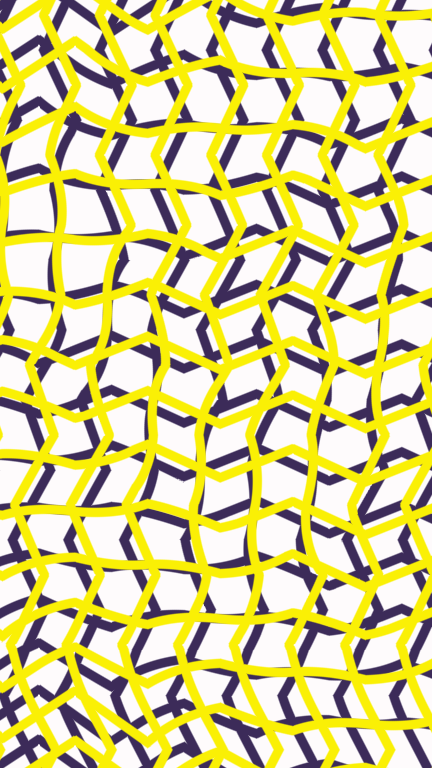
Write a Shadertoy shader that draws this pattern.

```glsl
// Two overlaid zigzag grids, yellow over violet, with slowly swelling and reversing bends.

const vec3 PAPER = vec3(0.995, 0.985, 0.99);
const vec3 YELLOW = vec3(0.98, 0.94, 0.02);
const vec3 VIOLET = vec3(0.235, 0.17, 0.35);

// Lengths are in canvas widths; depth is measured down from the top edge.
const float HALF_LINE = 0.0107;
const float SOFTNESS = 0.0022;
const vec2 PITCH = vec2(0.129, 0.139);       // column and row spacing
const vec2 FIRST_LINE = vec2(0.139, 0.023);
const float ROW_TIGHTEN = 0.0085;            // rows close up further down
const float COLUMN_DRIFT = 0.074;
const float ROW_TILT = 0.03;
const vec2 ZIGZAG_PERIOD = vec2(0.324, 0.336);
const vec2 ZIGZAG_PEAK = vec2(0.197, 0.174);
const vec2 ZIGZAG_SIZE = vec2(0.038, 0.036);
const float FOOT_START = 1.505;              // columns stretch below this depth
const float FOOT_STRETCH = 0.35;

// Triangle wave from -1 to 1, peaking at whole numbers.
float zigzag(float t) {
    return 4.0 * abs(fract(t) - 0.5) - 1.0;
}

// Signed bend of the columns: flips across a wavy diagonal.
float columnBend(vec2 p) {
    float calmDepth = 0.845 + 0.347 * sin(5.71 * (p.x - 0.31));
    float bend = clamp((calmDepth - p.y) / 0.28, -1.0, 1.0);
    return ZIGZAG_SIZE.x * bend * (1.0 + 0.7 * smoothstep(1.435, 1.713, p.y));
}

// Signed bend of the rows: a band that widens to the right.
float rowBend(vec2 p) {
    float reach = 0.208 + 0.7 * p.x;
    return ZIGZAG_SIZE.y * clamp((reach - abs(p.y - 0.868)) / 0.255, -1.6, 1.0);
}

// Continuous column and row numbers; lines lie on the integers.
vec2 gridIndex(vec2 p, float phase) {
    float stretched = p.y - FOOT_STRETCH * max(p.y - FOOT_START, 0.0);
    vec2 along = (vec2(stretched, p.x) - ZIGZAG_PEAK) / ZIGZAG_PERIOD;
    float x = p.x - FIRST_LINE.x + COLUMN_DRIFT * smoothstep(0.417, 1.343, p.y);
    float y = p.y - FIRST_LINE.y - ROW_TILT * (p.x - 0.463);
    x -= columnBend(p) * zigzag(along.x - phase);
    y -= rowBend(p) * zigzag(along.y + phase);
    vec2 index = vec2(x, y) / PITCH;
    index.y += ROW_TIGHTEN * index.y * index.y;
    return index;
}

// Coverage of the grid, with even stroke width on slanted lines.
float gridMask(vec2 p, float phase) {
    vec2 index = gridIndex(p, phase);
    vec2 dx = dFdx(index);
    vec2 dy = dFdy(index);
    vec2 slope = sqrt(dx * dx + dy * dy) * iResolution.x;
    vec2 gap = abs(fract(index + 0.5) - 0.5) / max(slope, vec2(0.001));
    float edge = max(SOFTNESS, 0.7 / iResolution.x);
    return 1.0 - smoothstep(HALF_LINE - edge, HALF_LINE + edge, min(gap.x, gap.y));
}

void mainImage(out vec4 fragColor, in vec2 fragCoord) {
    vec2 p = vec2(fragCoord.x, iResolution.y - fragCoord.y) / iResolution.x;

    // The lower grid runs a quarter period out of step.
    vec3 color = mix(PAPER, VIOLET, gridMask(p, 0.25));
    color = mix(color, YELLOW, gridMask(p, 0.0));
    fragColor = vec4(color, 1.0);
}
```
